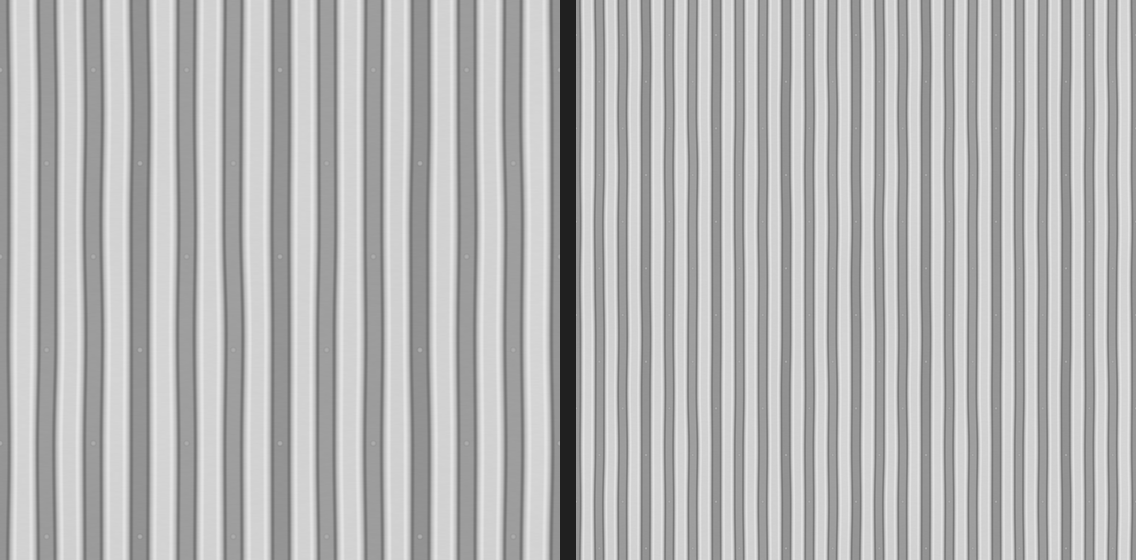
Left, the tile; right, the same tile 2 across and 2 down.
A WebGL 2 fragment shader for this texture:

```glsl
#version 300 es
precision highp float;
// Corrugated grey metal sheet: twelve upright ribs with bright shoulders and
// dark creases, flat valleys between them and staggered rows of small screws.
// A height-like tone profile is bent by wrapping noise so that the sheet tiles.

uniform vec2 u_resolution;
out vec4 fragColor;

const float RIBS = 12.0;
const float SCREW_ROWS = 3.0;
const float SCREW_RADIUS = 0.0041;

const float CAP_TONE = 0.825;
const float SHOULDER_TONE = 0.885;
const float SLOPE_TONE = 0.74;
const float CREASE_TONE = 0.46;
const float VALLEY_TONE = 0.615;
const float SCREW_TONE = 0.68;

float hash(vec2 p) {
    vec3 q = fract(vec3(p.xyx) * 0.1031);
    q += dot(q, q.yzx + 33.33);
    return fract((q.x + q.y) * q.z);
}

// Value noise in 0..1 that repeats after `period` cells.
float wrapNoise(vec2 p, vec2 period, float seed) {
    vec2 cell = floor(p);
    vec2 f = fract(p);
    f = f * f * (3.0 - 2.0 * f);
    vec2 lo = mod(cell, period) + seed;
    vec2 hi = mod(cell + 1.0, period) + seed;
    return mix(mix(hash(lo), hash(vec2(hi.x, lo.y)), f.x),
               mix(hash(vec2(lo.x, hi.y)), hash(hi), f.x), f.y);
}

// Sideways bend of the ribs, in rib widths.
float bend(vec2 uv, float amount) {
    vec2 period = vec2(RIBS, 5.0);
    return (wrapNoise(uv * period, period, 7.0) - 0.5) * amount;
}

// Tone across one rib; d is the distance from its centre, 0 to 0.5.
float ribProfile(float d, float capTone, float valleyTone) {
    float tone = mix(capTone, SHOULDER_TONE, smoothstep(0.11, 0.165, d));
    tone = mix(tone, SLOPE_TONE, smoothstep(0.17, 0.27, d));
    tone = mix(tone, CREASE_TONE, smoothstep(0.25, 0.325, d));
    return mix(tone, valleyTone, smoothstep(0.325, 0.385, d));
}

// Every third valley is darker, and each differs a little.
float valleyShade(float id) {
    float column = mod(id, RIBS);
    float darker = 1.0 - step(0.5, mod(column, 3.0));
    return VALLEY_TONE - 0.035 * darker + 0.02 * (hash(vec2(column, 3.0)) - 0.5);
}

// Distance to the nearest screw; odd valleys are shifted by half a row.
float screwDistance(vec2 uv) {
    float column = floor(uv.x * RIBS + 0.5);
    float shift = 0.625 - 0.5 * mod(column, 2.0);
    float row = fract(uv.y * SCREW_ROWS - shift + 0.5) - 0.5;
    return length(vec2(uv.x - column / RIBS, row / SCREW_ROWS));
}

void main() {
    vec2 uv = gl_FragCoord.xy / u_resolution;
    float pixel = 1.0 / min(u_resolution.x, u_resolution.y);

    // Ribs and valleys
    float x = uv.x * RIBS + bend(uv, 0.055);
    float capTone = CAP_TONE + 0.02 * (hash(vec2(mod(floor(x), RIBS), 11.0)) - 0.5);
    float d = abs(fract(x) - 0.5);
    float tone = ribProfile(d, capTone, valleyShade(floor(x + 0.5)));

    // Fine brushed grain and broad soft shading
    vec2 grainPeriod = vec2(96.0, 384.0);
    vec2 broadPeriod = vec2(4.0, 3.0);
    tone += 0.010 * (wrapNoise(uv * grainPeriod, grainPeriod, 19.0) - 0.5);
    tone += 0.012 * (wrapNoise(uv * broadPeriod, broadPeriod, 41.0) - 0.5);

    // Screws with a faint dark rim
    float s = screwDistance(uv);
    float edge = max(pixel, 0.0008);
    float rim = 1.0 - smoothstep(0.0, 2.0 * edge, abs(s - SCREW_RADIUS));
    float head = 1.0 - smoothstep(SCREW_RADIUS - edge, SCREW_RADIUS + edge, s);
    tone = mix(tone, SCREW_TONE, head) - 0.03 * rim;

    fragColor = vec4(vec3(tone), 1.0);
}
```
